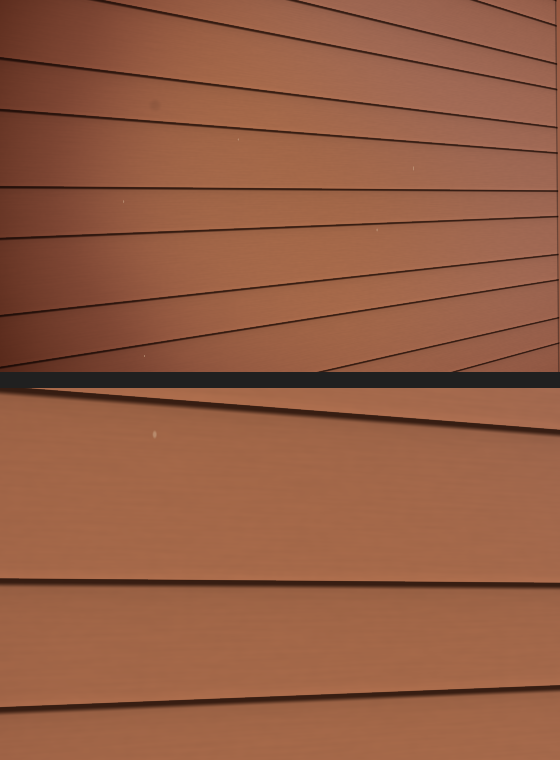
Top, the full canvas; bottom, a detail of the centre.
Write a WebGL 1 fragment shader that draws this texture.

```glsl
precision highp float;
// Painted lap siding seen at an angle: wide and narrow boards alternate and
// converge to the right. Each pixel is mapped to a board coordinate by the
// perspective, then shaded with lap shadows, uneven light, grain and nicks.

uniform vec2 u_resolution;

#define PERIOD_LEFT 0.3467   // height of a board pair at the left side
#define PERIOD_RIGHT 0.1699  // height of a board pair at the right side
#define NARROW_SHARE 0.401   // part of a pair taken by the narrow board
#define SHADOW_LEFT 0.0085   // lap shadow thickness, left and right
#define SHADOW_RIGHT 0.0055
#define GRAIN 0.022
#define BOARD_VARIATION 0.025
#define NICKS 5
#define COL_DEEP vec3(0.29, 0.12, 0.07)
#define COL_MID vec3(0.545, 0.315, 0.235)
#define COL_WARM vec3(0.645, 0.408, 0.285)
#define COL_ROSE vec3(0.625, 0.41, 0.33)

float hash(vec2 p) {
  vec3 q = fract(vec3(p.xyx) * 0.1031);
  q += dot(q, q.yzx + 33.33);
  return fract((q.x + q.y) * q.z);
}

float cornerSlope(vec2 cell, vec2 offset) {
  float angle = 6.2832 * hash(cell);
  return dot(vec2(cos(angle), sin(angle)), offset);
}

float gradientNoise(vec2 p) {
  vec2 i = floor(p), f = fract(p);
  vec2 u = f * f * f * (f * (f * 6.0 - 15.0) + 10.0);
  vec2 e = vec2(1.0, 0.0);
  float low = mix(cornerSlope(i, f), cornerSlope(i + e, f - e), u.x);
  float high = mix(cornerSlope(i + e.yx, f - e.yx),
                   cornerSlope(i + 1.0, f - 1.0), u.x);
  return mix(low, high, u.y);
}

// Paint colour under light that fades from the centre right outwards
vec3 litPaint(vec2 uv) {
  vec2 d = uv - vec2(0.62, 0.53);
  float light = 1.0 - d.x * d.x * (d.x < 0.0 ? 1.55 : 0.6)
                    - d.y * d.y * (d.y < 0.0 ? 0.75 : 0.6);
  light += 0.03 * gradientNoise(uv * vec2(4.0, 3.0));
  float rose = smoothstep(0.55, 1.05, uv.x + 0.6 * max(uv.y - 0.45, 0.0));
  vec3 bright = mix(COL_WARM, COL_ROSE, rose);
  vec3 paint = mix(COL_DEEP, COL_MID, smoothstep(-0.05, 0.85, light));
  return mix(paint, bright, smoothstep(0.55, 0.97, light));
}

void main() {
  vec2 uv = gl_FragCoord.xy / u_resolution;
  float aspect = u_resolution.x / u_resolution.y;
  float pixel = 1.0 / u_resolution.y;
  vec2 pos = vec2(uv.x * aspect, uv.y);

  // Perspective: board pairs counted downwards from the level lap
  float period = mix(PERIOD_LEFT, PERIOD_RIGHT, uv.x);
  float pair = (0.5 - uv.y - 0.0117 * uv.x) / period;
  float phase = fract(pair);
  float wide = step(NARROW_SHARE, phase);
  float top = wide * NARROW_SHARE;
  float bottom = mix(NARROW_SHARE, 1.0, wide);
  float board = floor(pair) * 2.0 + wide;

  // Distances to the laps above and below, in canvas heights
  float below = (phase - top) * period;
  float above = (bottom - phase) * period;
  float lap = below < above ? below : -above;
  float across = (phase - top) / (bottom - top);

  // Board face: tone per board, slight tilt shading, long grain
  vec3 color = litPaint(uv);
  float tone = (hash(vec2(board + 40.0, 7.0)) - 0.5) * BOARD_VARIATION;
  tone += 0.025 * (across - 0.5);
  float along = uv.x / mix(1.0, 0.49, uv.x);
  tone += GRAIN * gradientNoise(vec2(along * 14.0 + board * 5.3, pair * 75.0));
  tone += GRAIN * 0.6 * gradientNoise(pos * vec2(90.0, 130.0));
  color *= 1.0 + tone;

  // Lap: light lower lip, crisp shadow below it, soft shade further down
  float width = mix(SHADOW_LEFT, SHADOW_RIGHT, uv.x) * mix(0.75, 1.05, uv.y);
  color *= 1.0 + 0.045 * (1.0 - smoothstep(0.0, 0.012, above));
  color *= 1.0 - 0.13 * exp(-below / (width * 1.8));
  float shadow = smoothstep(-0.7 * pixel, 0.7 * pixel, lap)
               * (1.0 - smoothstep(width * 0.45, width * 1.3, lap));
  color = mix(color, color * vec3(0.38, 0.32, 0.28), shadow);

  // A few small pale nicks and one faint smudge
  for (int k = 0; k < NICKS; k++) {
    float n = float(k);
    vec2 spot = vec2(hash(vec2(n, 3.0)) * aspect, hash(vec2(n, 19.0)));
    vec2 size = vec2(0.0018, 0.002 + 0.005 * hash(vec2(n, 31.0)));
    float reach = length((pos - spot) / size);
    color = mix(color, vec3(0.78, 0.64, 0.52),
                0.6 * (1.0 - smoothstep(0.4, 1.4, reach)));
  }
  float smudge = length(pos - vec2(0.417, 0.717));
  color *= 1.0 - 0.07 * (1.0 - smoothstep(0.005, 0.022, smudge));

  // Corner trim at the right side, with a dark seam
  float trim = (uv.x - mix(0.998, 0.9925, uv.y)) * aspect;
  color *= 1.0 - 0.35 * (1.0 - smoothstep(0.0, 0.004, abs(trim)));
  vec3 trimColor = litPaint(uv) * vec3(1.0, 0.93, 0.86);
  color = mix(color, trimColor, smoothstep(0.0, 1.5 * pixel, trim));

  gl_FragColor = vec4(color, 1.0);
}
```
